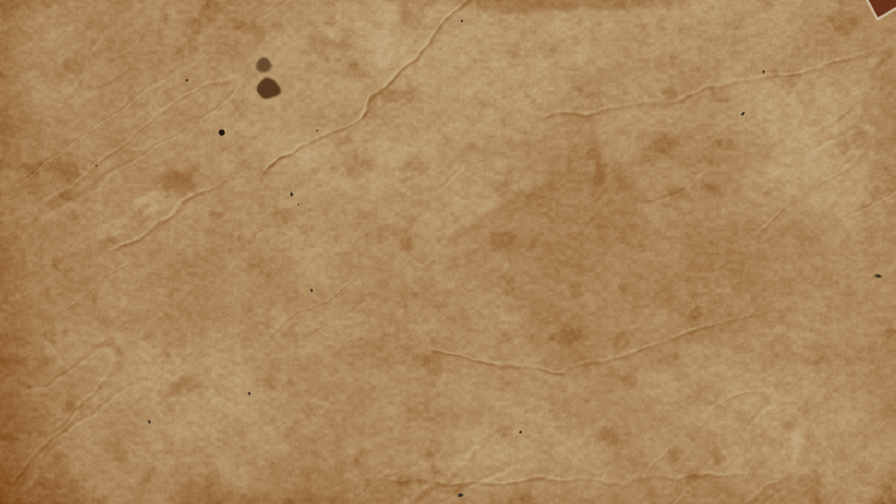
Give the GLSL for this texture, as a Shadertoy shader.

```glsl
// Aged tan paper with mottling, fibres, diagonal creases, brown stains and ink specks.

float hash(vec2 p) {
    return fract(sin(dot(p, vec2(127.1, 311.7))) * 43758.5);
}

float noise(vec2 p) {
    vec2 i = floor(p), f = fract(p);
    f = f * f * (3.0 - 2.0 * f);
    return mix(mix(hash(i), hash(i + vec2(1, 0)), f.x),
               mix(hash(i + vec2(0, 1)), hash(i + vec2(1, 1)), f.x), f.y);
}

float fbm(vec2 p) {
    float sum = 0.0, amp = 0.5;
    for (int i = 0; i < 5; i++) {
        sum += amp * noise(p);
        p = mat2(1.6, 1.2, -1.2, 1.6) * p + 7.3;
        amp *= 0.5;
    }
    return sum / 0.97;
}

// Soft round stain: 1 inside, 0 outside
float blot(vec2 p, vec2 center, vec2 radius, float soft) {
    return 1.0 - smoothstep(1.0 - soft, 1.0 + soft, length((p - center) / radius));
}

// Fold from a to b: bright ridge above, shaded side below
float crease(vec2 p, vec2 a, vec2 b) {
    vec2 d = b - a, q = p - a;
    float along = dot(q, d) / dot(d, d);
    float side = (d.x * q.y - d.y * q.x) / length(d);
    float ends = smoothstep(0.0, 0.15, along) * smoothstep(1.0, 0.85, along);
    float ridge = exp(-pow((side - 0.003) / 0.003, 2.0));
    float shade = exp(-pow((side + 0.003) / 0.004, 2.0));
    return ends * (ridge - 1.2 * shade);
}

// Short scattered fibres, some pale and some dark
float fibres(vec2 p, float px) {
    float sum = 0.0;
    vec2 cell = floor(p * 26.0);
    for (int y = -1; y <= 1; y++)
    for (int x = -1; x <= 1; x++) {
        vec2 id = cell + vec2(x, y);
        vec2 q = p - (id + vec2(hash(id), hash(id + 31.0))) / 26.0;
        float angle = 2.4 * (hash(id + 57.0) - 0.4);
        q = mat2(cos(angle), -sin(angle), sin(angle), cos(angle)) * q;
        float halfLength = mix(0.004, 0.018, hash(id + 83.0));
        q.y += 18.0 * q.x * q.x * (hash(id + 11.0) - 0.5);
        float line = smoothstep(0.001 + px, 0.0, abs(q.y));
        line *= smoothstep(halfLength, halfLength * 0.4, abs(q.x));
        sum += line * (hash(id + 5.0) - 0.55);
    }
    return sum;
}

void mainImage(out vec4 fragColor, in vec2 fragCoord) {
    vec2 p = fragCoord / iResolution.y;
    float px = 1.0 / iResolution.y;
    float aspect = iResolution.x * px;
    vec2 warp = vec2(fbm(p * 9.0), fbm(p * 9.0 + 40.0)) - 0.5;
    vec2 w = p + 0.05 * warp;

    // Mottling and paper grain
    float cloud = fbm(p * 3.0 + 3.0);
    float tone = 0.83 + 0.6 * (cloud - 0.5);
    tone += 0.55 * (fbm(p * vec2(13.0, 17.0) + 20.0) - 0.5);
    tone += 0.34 * (noise(p * vec2(85.0, 125.0)) - 0.5);
    tone += 0.26 * (noise(p * 210.0) - 0.5);
    tone += 0.4 * fibres(p + 0.01 * warp, px);
    tone -= 0.35 * smoothstep(0.62, 0.8, fbm(p * 21.0 + 70.0));

    // Broad stains and worn edges
    vec2 e = p + 0.16 * warp;
    tone -= 0.26 * blot(e, vec2(1.29, 0.47), vec2(0.32, 0.19), 0.45);
    tone -= 0.22 * blot(e, vec2(0.37, 0.4), vec2(0.2, 0.1), 0.6);
    tone -= 0.5 * blot(w, vec2(1.14, 1.01), vec2(0.24, 0.035), 0.25);
    tone -= 0.45 * blot(w, vec2(0.43, 0.0), vec2(0.09, 0.045), 0.4);
    tone -= 0.55 * exp(-max(e.x, 0.0) * 11.0);
    tone -= 0.3 * exp(-max(aspect - e.x, 0.0) * 14.0);
    tone -= 0.35 * exp(-max(e.y, 0.0) * 18.0);
    tone -= 0.35 * exp(-5.0 * length(p));

    // Long folds, then faint wrinkles running up to the right
    float fold = crease(w, vec2(0.7, 0.75), vec2(0.96, 1.05));
    fold += crease(w, vec2(0.5, 0.64), vec2(0.76, 0.8));
    fold += 0.7 * crease(w, vec2(0.2, 0.48), vec2(0.46, 0.67));
    fold += 0.6 * crease(w, vec2(1.0, 0.74), vec2(1.76, 0.9));
    fold += 0.6 * crease(w, vec2(0.84, 0.31), vec2(1.14, 0.25));
    fold += 0.6 * crease(w, vec2(1.08, 0.25), vec2(1.56, 0.39));
    fold += 0.5 * crease(w, vec2(0.7, 0.04), vec2(1.55, 0.06));
    fold += 0.5 * crease(w, vec2(0.0, 0.03), vec2(0.17, 0.19));
    tone += 0.5 * fold * (0.35 + noise(p * 19.0));
    vec2 r = mat2(0.82, -0.57, 0.57, 0.82) * w * vec2(1.0, 1.1);
    float wrinkle = noise(r * vec2(4.0, 17.0)) - 0.5;
    float patches = smoothstep(0.5, 0.7, fbm(p * 5.0 + 90.0));
    tone += 0.22 * patches * (smoothstep(0.05, 0.0, abs(wrinkle))
          - smoothstep(0.05, 0.0, abs(wrinkle - 0.07)));

    vec3 col = mix(vec3(0.58, 0.40, 0.22), vec3(0.72, 0.60, 0.43), clamp(tone, -0.9, 1.25));

    // Dark brown blots
    float spill = blot(w, vec2(0.535, 0.823), vec2(0.023, 0.021), 0.18);
    spill = max(spill, 0.8 * blot(w, vec2(0.527, 0.866), vec2(0.019, 0.012), 0.3));
    col = mix(col, vec3(0.28, 0.16, 0.07), 0.85 * spill);

    // Ink specks
    float ink = blot(p, vec2(0.44, 0.737), vec2(0.006), 0.3);
    for (int i = 0; i < 14; i++) {
        vec2 id = vec2(i, 4);
        vec2 center = vec2(hash(id) * aspect, hash(id + 9.0));
        float radius = mix(0.0015, 0.0035, hash(id + 17.0));
        ink = max(ink, 0.8 * smoothstep(radius + px, radius - px, length(w - center)));
    }
    col = mix(col, vec3(0.12, 0.08, 0.05), ink);

    // Torn chip in the upper right corner
    vec2 c = mat2(0.87, -0.5, 0.5, 0.87) * (p - vec2(aspect - 0.025, 1.0));
    float chip = max(abs(c.x) - 0.03, abs(c.y) - 0.028) + 0.01 * warp.x;
    col = mix(col, vec3(0.80, 0.72, 0.62), smoothstep(px, -px, chip));
    col = mix(col, vec3(0.42, 0.20, 0.10), smoothstep(px, -px, chip + 0.005));

    fragColor = vec4(col, 1.0);
}
```
